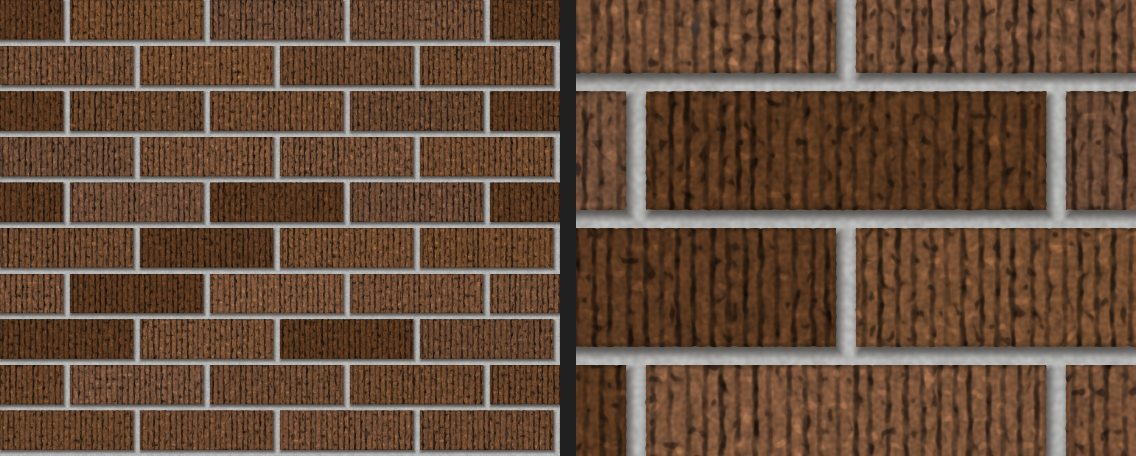
Left: the whole. Right: its middle third, enlarged.
This texture is drawn by a Shadertoy shader. Its source:

```glsl
// Running-bond wall of vertically grooved brown bricks with pale grey mortar.

// Layout; lengths are in units of one brick pitch (a quarter of the canvas width)
const vec2 REPEATS = vec2(4.0, 10.0);
const vec2 PITCH = vec2(1.0, 0.325);
const vec2 JOINT = vec2(0.047, 0.043);
const vec2 SHADOW_OFFSET = vec2(0.007, -0.013);
const float SHADOW_SOFTNESS = 0.021;
const float EDGE_ROUGHNESS = 0.003;

// Brick surface
const float GROOVES = 24.0;
const float GROOVE_WIDTH = 0.27;
const float GROOVE_DARKNESS = 0.62;
const float DARK_SHARE = 0.22;
const float SPOT_SHARE = 0.2;
const vec2 SPOT_CENTER = vec2(0.62, 0.155);
const vec2 SPOT_RADIUS = vec2(0.017, 0.038);

// Colours
const vec3 DARK_BROWN = vec3(0.34, 0.21, 0.115);
const vec3 ORANGE_BROWN = vec3(0.49, 0.325, 0.20);
const vec3 ROSE_BROWN = vec3(0.50, 0.355, 0.27);
const vec3 SPOT_COLOR = vec3(0.23, 0.20, 0.19);
const vec3 MORTAR = vec3(0.71, 0.71, 0.705);
const vec3 MORTAR_SHADOW = vec3(0.30, 0.285, 0.27);

// Two random values in 0..1 for a non-negative integer cell
vec2 hash2(vec2 cell) {
    uvec2 v = uvec2(cell) * 1664525u + 1013904223u;
    v.x += v.y * 1664525u;
    v.y += v.x * 1664525u;
    v ^= v >> 16u;
    v.x += v.y * 1664525u;
    v.y += v.x * 1664525u;
    v ^= v >> 16u;
    return vec2(v & 65535u) / 65535.0;
}

float cornerSlope(vec2 cell, vec2 corner, vec2 f, vec2 period) {
    float angle = 6.28319 * hash2(mod(cell + corner, period) + period).x;
    return dot(vec2(cos(angle), sin(angle)), f - corner);
}

// Gradient noise, about -0.7..0.7, that wraps after a whole number of cells
float noise(vec2 uv, vec2 period) {
    vec2 p = uv * period;
    vec2 i = floor(p), f = p - i;
    vec2 w = f * f * f * (f * (f * 6.0 - 15.0) + 10.0);
    float low = mix(cornerSlope(i, vec2(0, 0), f, period),
                    cornerSlope(i, vec2(1, 0), f, period), w.x);
    float high = mix(cornerSlope(i, vec2(0, 1), f, period),
                     cornerSlope(i, vec2(1, 1), f, period), w.x);
    return mix(low, high, w.y);
}

// Signed distance to the brick, repeated along its row
float brickDistance(vec2 p) {
    vec2 halfSize = 0.5 * (PITCH - JOINT);
    vec2 q = p - vec2(halfSize.x, JOINT.y + halfSize.y);
    q.x = mod(q.x + 0.5, 1.0) - 0.5;
    q = abs(q) - halfSize;
    return length(max(q, 0.0)) + min(max(q.x, q.y), 0.0);
}

vec3 brickColor(vec2 p, vec2 id, vec2 uv) {
    vec2 tone = hash2(id + 17.0);
    vec2 kind = hash2(id + 71.0);
    float blotch = noise(uv, vec2(64, 52));
    float chips = noise(uv, vec2(160, 104));
    float grain = noise(uv, vec2(320, 260));

    // Base tone of this brick
    vec3 color = mix(ORANGE_BROWN, ROSE_BROWN, tone.y) * mix(0.87, 1.03, tone.x);
    color = mix(color, DARK_BROWN, kind.x < DARK_SHARE ? 0.9 : 0.3 * kind.x);
    color *= 1.0 + 0.14 * blotch + 0.24 * chips + 0.22 * grain;

    // Grooves of uneven depth, slightly wavering and torn in places
    float u = p.x / (PITCH.x - JOINT.x) * GROOVES + 0.16 * chips + 0.12 * blotch;
    float index = floor(u);
    vec2 cut = hash2(vec2(index + 8.0 + 64.0 * id.x, id.y));
    float offset = abs(u - index - 0.5 + 0.2 * (cut.y - 0.5));
    float groove = 1.0 - smoothstep(0.04, GROOVE_WIDTH, offset);
    float depth = mix(0.5, 1.0, cut.x) * clamp(0.9 + 0.9 * noise(uv, vec2(96, 78)), 0.25, 1.15);
    color *= 1.0 - GROOVE_DARKNESS * groove * depth;

    // Pits and raised crumbs
    color *= 1.0 - 0.4 * smoothstep(0.25, 0.5, -chips);
    color *= 1.0 + 0.22 * smoothstep(0.22, 0.45, noise(uv, vec2(128, 104)));

    // Slate-coloured burn mark on a few bricks
    float spot = length((p - SPOT_CENTER) / SPOT_RADIUS) + 0.5 * chips;
    float marked = step(kind.y, SPOT_SHARE) * step(DARK_SHARE, kind.x);
    return mix(color, SPOT_COLOR, 0.85 * marked * (1.0 - smoothstep(0.4, 1.0, spot)));
}

void mainImage(out vec4 fragColor, in vec2 fragCoord) {
    vec2 uv = fragCoord / iResolution.xy;
    float pixel = REPEATS.x / iResolution.x;

    // Cell of this brick, with every other row shifted by half a brick
    vec2 grid = uv * REPEATS;
    float row = floor(grid.y);
    grid.x -= 0.5 * mod(row, 2.0);
    vec2 id = vec2(mod(floor(grid.x), REPEATS.x), row);
    vec2 p = fract(grid) * PITCH;

    // Mortar with sandy grain and the shadow cast down and to the right
    float sand = noise(uv, vec2(256, 208));
    float shade = 1.0 - smoothstep(-0.012, SHADOW_SOFTNESS, brickDistance(p - SHADOW_OFFSET));
    vec3 mortar = MORTAR * (1.0 + 0.10 * sand + 0.07 * noise(uv, vec2(64, 52)));
    mortar = mix(mortar, MORTAR_SHADOW, 0.85 * shade);

    // Brick face, darkened along its rim
    float d = brickDistance(p) + EDGE_ROUGHNESS * sand;
    vec3 brick = brickColor(p, id, uv) * mix(0.78, 1.0, smoothstep(0.0, 0.014, -d));
    float cover = 1.0 - smoothstep(-0.6 * pixel, 0.6 * pixel, d);
    fragColor = vec4(mix(mortar, brick, cover), 1.0);
}
```
